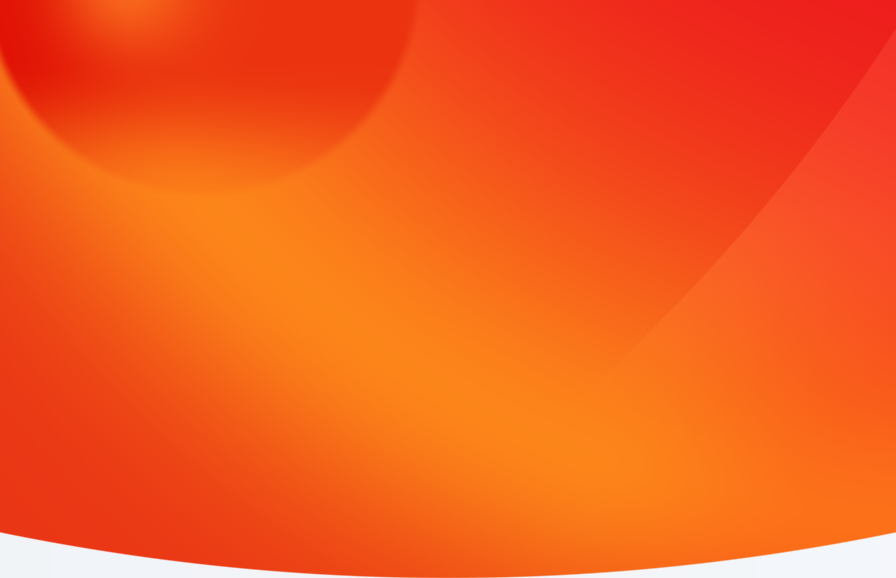
This background is drawn by a Shadertoy shader. Its source:

```glsl
// Coverage of a shape from its signed distance, negative inside
float cover(float dist, float softness) {
    return 1.0 - smoothstep(-softness, softness, dist);
}

// Diagonal orange ridge, slightly bowed, falling off to red on both sides
vec3 warmRidge(vec2 p) {
    vec2 q = p - vec2(0.746, 0.345);
    float along = dot(q, vec2(0.86, -0.51));
    float across = dot(q, vec2(-0.51, -0.86)) + 0.298 * along * along;
    float lower = exp(-pow(max(across, 0.0) / 0.292, 2.0));
    float upper = exp(-pow(max(-across, 0.0) / 0.544, 1.6));
    vec3 orange = vec3(0.99, 0.52, 0.10);
    orange.g -= 0.08 * smoothstep(0.3, 0.7, along);
    vec3 crimson = vec3(0.925, 0.075, 0.11);
    vec3 vermilion = vec3(0.915, 0.21, 0.08);
    return across > 0.0 ? mix(vermilion, orange, lower)
                        : mix(crimson, orange, upper);
}

// Fill of the red disc, with a small warm glow near its top
vec3 discFill(vec2 p) {
    vec3 fill = mix(vec3(0.88, 0.07, 0.02), vec3(0.92, 0.20, 0.06),
                    smoothstep(0.0, 0.36, p.x));
    vec2 q = (p - vec2(0.225, 1.03)) / 0.115;
    return mix(fill, vec3(0.975, 0.41, 0.11), exp(-dot(q, q)));
}

void mainImage(out vec4 fragColor, in vec2 fragCoord) {
    vec2 p = fragCoord / iResolution.xy * vec2(1.55, 1.0);
    float pixel = 1.0 / iResolution.y;
    vec3 color = warmRidge(p);

    // Lighter sheet outside a very large arc, fading downward
    float arc = length(p - vec2(-1.147, 2.706)) - 3.218;
    float sheet = (1.0 - cover(arc, pixel)) * smoothstep(0.26, 0.65, p.y);
    color += sheet * vec3(0.025, 0.07, 0.05);

    // Disc at the upper left, dissolving toward its lower rim
    float disc = length(p - vec2(0.349, 1.04)) - 0.375;
    float density = mix(0.12, 1.0, smoothstep(0.66, 0.9, p.y));
    color = mix(color, discFill(p), density * cover(disc, 0.012));

    // Pale area below the curved bottom edge
    float x = p.x / 0.775 - 1.0;
    vec3 pale = mix(vec3(0.945, 0.955, 0.97), vec3(0.955, 0.965, 0.98), p.x / 1.55);
    color = mix(color, pale, cover(p.y - 0.079 * x * x, pixel));

    fragColor = vec4(color, 1.0);
}
```
